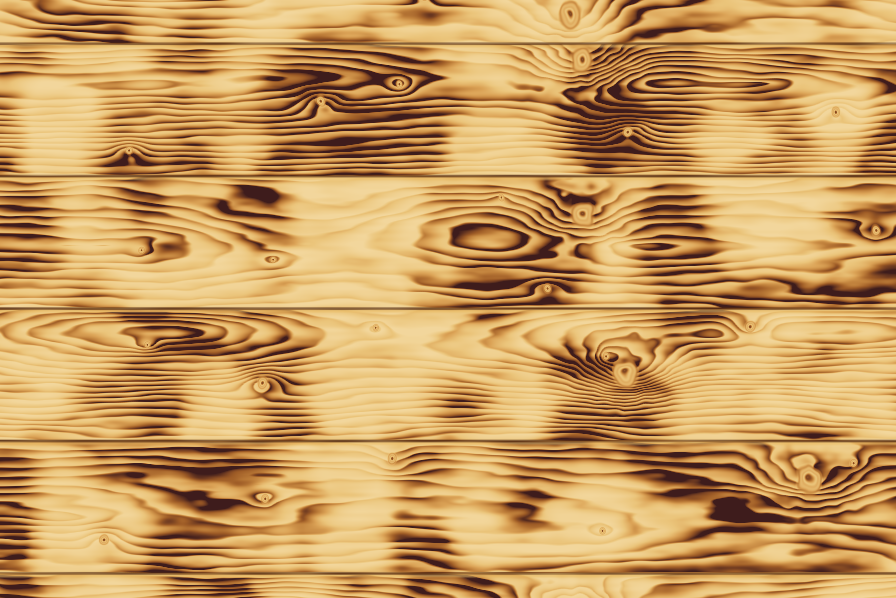
Write a Shadertoy shader that draws this texture.

```glsl
// Horizontal scorched softwood planks with charred growth rings, knots and dark seams.

const float PLANK = 0.2215; // plank height, in canvas heights

float hash(vec2 p) {
    vec3 q = fract(vec3(p.xyx) * 0.1031);
    q += dot(q, q.yzx + 33.33);
    return fract((q.x + q.y) * q.z);
}

float noise(vec2 p) {
    vec2 i = floor(p), f = fract(p);
    f = f * f * (3.0 - 2.0 * f);
    return mix(mix(hash(i), hash(i + vec2(1, 0)), f.x),
               mix(hash(i + vec2(0, 1)), hash(i + vec2(1, 1)), f.x), f.y);
}

float fbm(vec2 p) {
    return 0.55 * noise(p) + 0.3 * noise(p * 2.1 + 7.3) + 0.15 * noise(p * 4.3 + 3.1);
}

// Colour from bare wood (0) to char (1)
vec3 scorch(float tone) {
    vec3 ramp[7] = vec3[7](
        vec3(0.95, 0.84, 0.61), vec3(0.92, 0.77, 0.48), vec3(0.86, 0.64, 0.34),
        vec3(0.75, 0.50, 0.23), vec3(0.62, 0.36, 0.15), vec3(0.45, 0.24, 0.13),
        vec3(0.24, 0.11, 0.11));
    float t = clamp(tone, 0.0, 0.999) * 6.0;
    int i = int(t);
    return mix(ramp[i], ramp[i + 1], fract(t));
}

// Growth ring: slow darkening, then a quicker return; fades to its mean when too fine
float ringLine(float f) {
    float w = fwidth(f), s = fract(f);
    float edge = clamp(w * 1.4, 0.24, 0.5);
    float line = pow(s, 1.8) * (1.0 - smoothstep(1.0 - edge, 1.0, s)) * 1.6;
    return mix(line, 0.35, smoothstep(0.5, 0.95, w));
}

void mainImage(out vec4 fragColor, in vec2 fragCoord) {
    vec2 p = fragCoord / iResolution.y;
    float px = 1.0 / iResolution.y;
    float level = (p.y - 0.041) / PLANK;
    float row = floor(level);
    float y = (level - row - 0.5) * PLANK; // height from the plank's middle
    vec2 q = vec2(p.x, y);
    vec2 seed = vec2(row * 17.3 + 40.0, row * 9.7 + 60.0);
    float fine = mod(row, 2.0); // planks alternate wide and fine grain

    // Growth rings: a slice through a cone whose depth drifts along the plank
    float density = mix(60.0, 92.0, fine);
    float heart = mix(0.0, 0.05, fine) + 0.04 * (hash(seed) - 0.5);
    float depth = 0.10 * noise(vec2(p.x * 2.6, 0.5) + seed) - 0.02;
    float rings = length(vec2(y - heart, depth)) * density;
    rings += 2.0 * noise(q * vec2(3.0, 15.0) + seed);
    rings += 0.9 * noise(q * vec2(9.0, 50.0) + seed);
    rings += 0.25 * noise(q * vec2(30.0, 110.0) + seed);

    // Knots: one large and several pin knots per plank, each bending the rings
    float knotMask = 0.0, knotTone = 0.0, halo = 0.0;
    for (int i = 0; i < 6; i++) {
        vec2 id = seed + float(i) * vec2(3.7, 5.9);
        float a = hash(id), b = hash(id + 11.0), c = hash(id + 23.0);
        bool main = i == 0;
        float size = main ? 0.020 : mix(0.005, 0.010, c * c);
        float mainX = (row == 0.0 ? 1.39 : 0.99) + 0.12 * (a - 0.5);
        vec2 at = vec2(main ? mainX : (float(i) - 1.0 + a) * 0.3, (b - 0.5) * PLANK * 0.75);
        vec2 d = (q - at) * vec2(1.0, 0.85);
        d += size * 0.4 * (vec2(noise(q * 60.0 + id), noise(q * 60.0 + id + 9.0)) - 0.5);
        float r = length(d) / size;
        vec2 wide = d * vec2(0.55, 1.0) / size;
        float bend = exp(-dot(wide, wide) / 4.5);
        rings += bend * size * density * 3.0 * (c > 0.4 ? 1.0 : -1.0);
        halo += (main ? 0.5 : 0.15) * bend;

        float soft = 0.12 + px / size;
        float inside = 1.0 - smoothstep(1.0 - soft, 1.0 + soft, r);
        float core = 0.5 * (1.0 - smoothstep(0.1, 0.45, r));
        float rim = 0.35 * smoothstep(0.6, 0.95, r);
        float tone = 0.2 + core + rim + 0.08 * sin(r * 14.0);
        knotTone = mix(knotTone, tone, inside);
        knotMask = max(knotMask, inside);
    }

    // Torch marks: soft blotches and upright strokes along each plank
    float blotch = fbm(q * vec2(7.0, 15.0) + seed * 1.3);
    float stroke = noise(vec2(p.x * 10.0, y * 4.0) + seed * 2.1);
    float burn = smoothstep(0.31, 0.72, 0.58 * blotch + 0.42 * stroke + 0.12 * halo);

    // Char deepens in the rings; some streaks burn right through
    float fibre = noise(q * vec2(10.0, 150.0) + seed) - 0.5;
    float streak = smoothstep(0.45, 0.75, fbm(q * vec2(8.0, 34.0) + seed));
    float tone = 0.02 + 0.07 * fibre + ringLine(rings) * (0.17 + 0.82 * burn);
    tone += 0.21 * burn + 0.38 * streak * smoothstep(0.45, 0.95, burn);
    tone += 0.07 * (noise(q * vec2(22.0, 40.0) + seed) - 0.5);
    tone = mix(tone, knotTone, knotMask);
    vec3 color = scorch(tone);

    // Seams: pale bevel below a thin dark gap of uneven strength
    float gap = PLANK * 0.5 - abs(y);
    float bevel = (1.0 - smoothstep(0.004, 0.009, gap)) * step(0.0, y);
    color = mix(color, vec3(0.92, 0.74, 0.40), 0.6 * bevel);
    float seamWear = 0.35 + 0.6 * noise(vec2(p.x * 14.0, row + 0.5));
    float seam = 1.0 - smoothstep(0.0005, 0.0012 + 1.5 * px, gap);
    color = mix(color, vec3(0.32, 0.16, 0.07), seamWear * seam);

    fragColor = vec4(color, 1.0);
}
```
